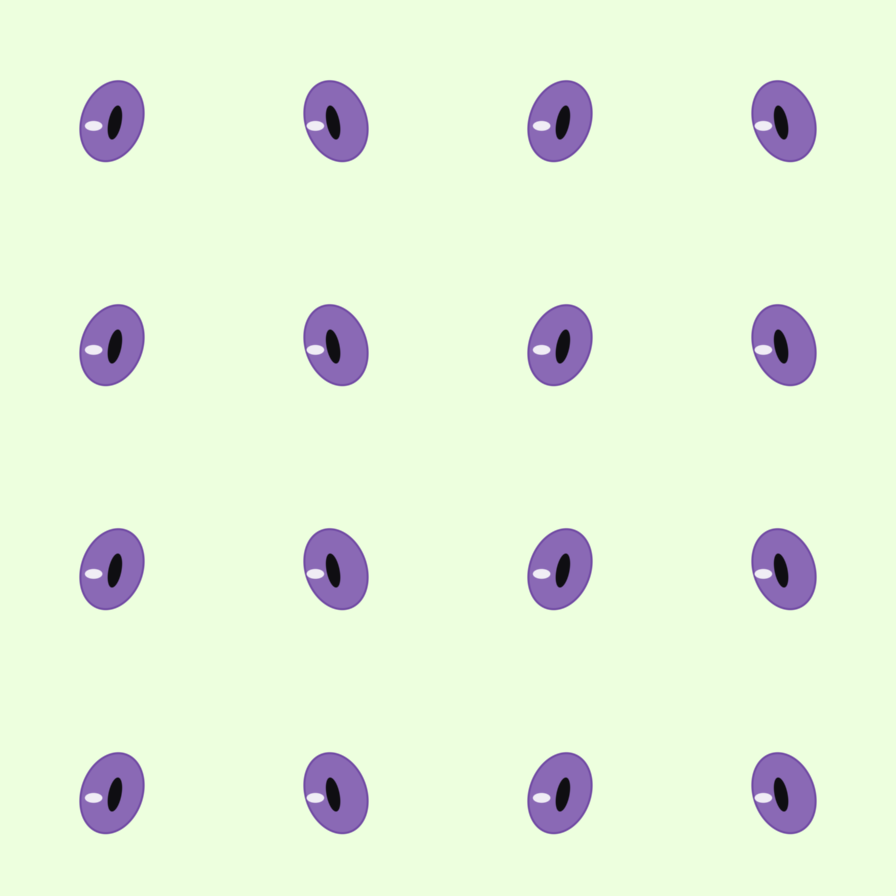
A Shadertoy shader for this pattern:

```glsl
// Sparse grid of tilted violet slit-pupil eyes on pale mint, leaning alternately right and left
#define REPEATS 4.0
#define EYE_CENTER vec2(0.5, 0.459)
#define EYE_RADII vec2(0.139, 0.188)
#define EYE_TILT 0.35
#define PUPIL_RADII vec2(0.029, 0.077)
#define PUPIL_TILT 0.20
#define GLINT_RADII vec2(0.039, 0.022)
#define RIM_WIDTH 0.009
#define MINT vec3(0.93, 1.00, 0.87)
#define VIOLET vec3(0.54, 0.41, 0.71)
#define RIM_VIOLET vec3(0.44, 0.29, 0.64)

const vec3 PUPIL_BLACK = vec3(0.06, 0.055, 0.07);
const vec3 GLINT_WHITE = vec3(0.94, 0.93, 0.96);

// Turns a point so that a shape leaning clockwise by the angle stands upright
vec2 unlean(vec2 p, float angle) {
    float c = cos(angle), s = sin(angle);
    return vec2(c * p.x - s * p.y, s * p.x + c * p.y);
}

// First-order signed distance to an axis-aligned ellipse
float ellipseDistance(vec2 p, vec2 radii) {
    float k = length(p / radii);
    float slope = length(p / (radii * radii));
    return k * (k - 1.0) / max(slope, 1e-4);
}

// Antialiased coverage, one pixel wide on either side of the edge
float coverage(float dist, float pixel) {
    return 1.0 - smoothstep(-pixel, pixel, dist);
}

void mainImage(out vec4 fragColor, in vec2 fragCoord) {
    vec2 grid = REPEATS * fragCoord / iResolution.xy;
    float pixel = REPEATS / min(iResolution.x, iResolution.y);
    vec2 p = fract(grid) - EYE_CENTER;

    // Odd columns mirror the lean of eye and pupil
    float lean = 1.0 - 2.0 * mod(floor(grid.x), 2.0);

    // Iris with a thin darker rim
    float eye = ellipseDistance(unlean(p, lean * EYE_TILT), EYE_RADII);
    vec3 color = mix(MINT, RIM_VIOLET, coverage(eye, pixel));
    color = mix(color, VIOLET, coverage(eye + RIM_WIDTH, pixel));

    // Slit pupil
    vec2 pupilPoint = p - vec2(0.013 * lean, -0.006);
    float pupil = ellipseDistance(unlean(pupilPoint, lean * PUPIL_TILT), PUPIL_RADII);
    color = mix(color, PUPIL_BLACK, coverage(pupil, pixel));

    // Glint stays on the left in every column
    vec2 glintPoint = p - vec2(-0.087 + 0.005 * lean, -0.021);
    color = mix(color, GLINT_WHITE, coverage(ellipseDistance(glintPoint, GLINT_RADII), pixel));

    fragColor = vec4(color, 1.0);
}
```
